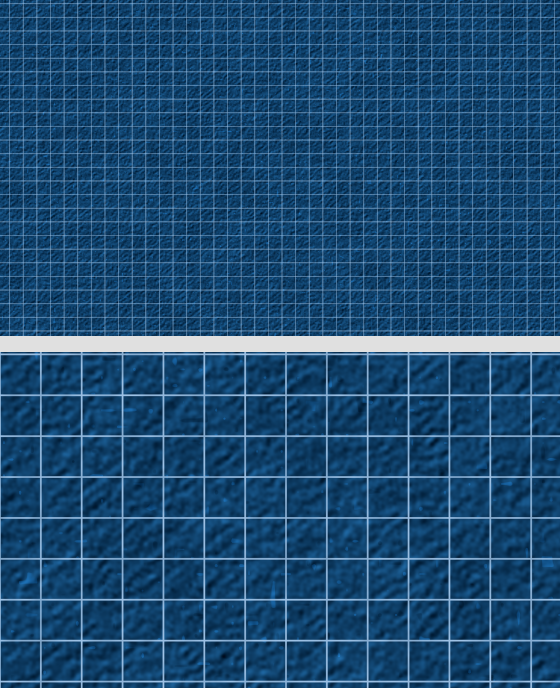
Top, the full canvas; bottom, a detail of the centre.
Write a Shadertoy shader that draws this pattern.

```glsl
#define GRID_CELLS vec2(41.12, 24.64)
#define GRID_PHASE vec2(0.707, 0.370)
#define LINE_WIDTH 0.042
#define LINE_SOFTNESS 1.2
#define LINE_WEAR 0.2
#define LINE_COLOR vec3(0.63, 0.77, 0.91)
#define PAPER_COLOR vec3(0.055, 0.244, 0.404)
#define GRAIN_TINT vec3(0.014, 0.034, 0.049)
#define SPECK_TINT vec3(0.02, 0.10, 0.17)
#define RELIEF 5.5

float hash(vec2 p) {
    vec3 q = fract(vec3(p.xyx) * 0.1031);
    q += dot(q, q.yzx + 33.33);
    return fract((q.x + q.y) * q.z);
}

float valueNoise(vec2 p) {
    vec2 i = floor(p), f = fract(p);
    f = f * f * (3.0 - 2.0 * f);
    return mix(mix(hash(i), hash(i + vec2(1, 0)), f.x),
               mix(hash(i + vec2(0, 1)), hash(i + vec2(1, 1)), f.x), f.y);
}

// Short fibres lying along a rising diagonal, over a finer tooth
float paperHeight(vec2 p) {
    vec2 warped = p + 0.25 * valueNoise(p * 1.7 + 40.0);
    vec2 along = vec2(0.8, 0.6);
    vec2 across = vec2(-along.y, along.x);
    vec2 fibre = vec2(dot(warped, along) * 3.5, dot(warped, across) * 8.0);
    return 0.6 * valueNoise(fibre + 200.0) + 0.4 * valueNoise(p * 9.0 + 90.0);
}

vec3 paper(vec2 p) {
    // Relief lit from the upper left
    vec2 toLight = vec2(-0.045, 0.06);
    float grain = RELIEF * (paperHeight(p - toLight) - paperHeight(p + toLight));
    // Broad mottling and fine speckle
    grain += 1.2 * (valueNoise(p * 0.8 + 15.0) - 0.5);
    grain += 1.6 * (valueNoise(p * 11.0 + 310.0) - 0.5);
    // Sparse bright flecks and dark pits
    float fleck = smoothstep(0.90, 0.98, valueNoise(p * 5.0 + 500.0));
    float pit = smoothstep(0.90, 0.98, valueNoise(p * 4.0 + 700.0));
    return PAPER_COLOR + GRAIN_TINT * (grain - 1.5 * pit) + SPECK_TINT * fleck;
}

// Box-filtered coverage of the ruled lines on each axis
vec2 ruledLines(vec2 p, vec2 pixel) {
    vec2 dist = abs(fract(p - GRID_PHASE + 0.5) - 0.5);
    vec2 blur = pixel * LINE_SOFTNESS;
    vec2 overlap = 0.5 * (LINE_WIDTH + blur) - dist;
    return clamp(overlap / blur, vec2(0.0), min(vec2(1.0), LINE_WIDTH / blur));
}

void mainImage(out vec4 fragColor, in vec2 fragCoord) {
    vec2 pixel = GRID_CELLS / iResolution.xy;
    vec2 p = fragCoord * pixel;

    vec2 lines = ruledLines(p, pixel);
    float ink = 1.0 - (1.0 - lines.x) * (1.0 - lines.y);
    ink *= 1.0 - LINE_WEAR * valueNoise(p * 3.0 + 60.0);

    vec3 color = mix(paper(p), LINE_COLOR, ink);
    fragColor = vec4(clamp(color, 0.0, 1.0), 1.0);
}
```
